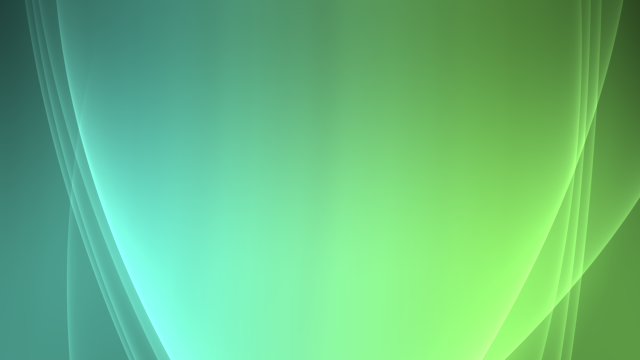
This background is drawn by a WebGL 2 fragment shader. Its source:

```glsl
#version 300 es
precision highp float;

uniform vec2 u_resolution;
out vec4 outColor;

// Base colours, left to right
const vec3 TEAL = vec3(0.45, 0.95, 0.85);
const vec3 MINT = vec3(0.55, 0.97, 0.64);
const vec3 LIME = vec3(0.58, 0.97, 0.43);

// Light and shade
const float TOP_LIGHT = 0.60;
const float BOTTOM_LIGHT = 1.0;
const float CORNER_SHADE = 0.52;
const vec2 OUTER_SHADE = vec2(0.62, 0.94);  // at the bottom, at the top
const float STREAK_AMOUNT = 0.07;
const float GLOW_WHITENESS = 0.22;
const float EDGE_WIDTH = 0.0013;
const float LINE_WIDTH = 0.004;

// Arcs: x at the bottom, middle and top of the canvas
const int ARC_COUNT = 10;
const int LEFT_RIM = 3;
const int RIGHT_RIM = 5;
const vec3 ARCS[ARC_COUNT] = vec3[](
    vec3(0.202, 0.100, 0.039), vec3(0.211, 0.110, 0.050),
    vec3(0.247, 0.130, 0.060), vec3(0.267, 0.146, 0.088),
    vec3(0.109, 0.113, 0.167), vec3(0.753, 0.892, 0.974),
    vec3(0.788, 1.017, 1.135), vec3(0.846, 0.897, 0.908),
    vec3(0.876, 0.909, 0.923), vec3(0.892, 0.924, 0.940));

// Styles: signed glow width, glow strength, line strength, fading height
const vec4 STYLES[ARC_COUNT] = vec4[](
    vec4(0.016, 0.08, 0.13, 1.5), vec4(0.014, 0.07, 0.10, 1.5),
    vec4(0.018, 0.08, 0.09, 1.5), vec4(0.035, 0.20, 0.18, 1.4),
    vec4(0.018, 0.08, 0.10, 0.96), vec4(-0.035, 0.15, 0.14, 1.5),
    vec4(-0.030, 0.20, 0.08, 1.5), vec4(-0.014, 0.08, 0.10, 1.5),
    vec4(-0.012, 0.09, 0.11, 1.5), vec4(-0.014, 0.10, 0.11, 1.5));

float hash(float n) {
    return fract(sin(n * 91.17) * 4375.85);
}

float noise(float x) {
    float cell = floor(x);
    float t = fract(x);
    return mix(hash(cell), hash(cell + 1.0), t * t * (3.0 - 2.0 * t));
}

// Signed distance to a parabola, positive on its right, in canvas widths
float arcDistance(vec2 uv, vec3 arc, float aspect) {
    float bend = 2.0 * (arc.x + arc.z - 2.0 * arc.y);
    float slope = arc.z - arc.x - bend;
    float x = arc.x + uv.y * (slope + bend * uv.y);
    float tilt = (slope + 2.0 * bend * uv.y) * aspect;
    return (uv.x - x) / sqrt(1.0 + tilt * tilt);
}

vec3 hueAt(float x) {
    vec3 leftHalf = mix(TEAL, MINT, smoothstep(0.18, 0.58, x));
    return mix(leftHalf, LIME, smoothstep(0.45, 0.82, x));
}

// Soft vertical folds that lean a little with height
float streaks(vec2 uv) {
    float x = uv.x + 0.05 * (uv.y - 0.5) * (uv.y - 0.5) - 0.04 * uv.y;
    float folds = 0.6 * noise(x * 11.0 + 3.0) + 0.3 * noise(x * 27.0);
    return folds + 0.1 * noise(x * 65.0 + uv.y) - 0.5;
}

// Bright bowl between the two rims, darker outside and in the top corners
float lightAt(vec2 uv, float aspect) {
    float light = mix(TOP_LIGHT, BOTTOM_LIGHT, 1.0 - smoothstep(0.2, 1.05, uv.y));
    light *= 1.0 - CORNER_SHADE * uv.y * pow(abs(2.0 * uv.x - 1.0), 2.5);
    float left = arcDistance(uv, ARCS[LEFT_RIM], aspect);
    float right = -arcDistance(uv, ARCS[RIGHT_RIM], aspect);
    float inside = smoothstep(-0.035, 0.025, left) * smoothstep(-0.13, 0.02, right);
    light *= mix(mix(OUTER_SHADE.x, OUTER_SHADE.y, uv.y), 1.0, inside);
    return light * (1.0 + STREAK_AMOUNT * streaks(uv) * (0.5 + uv.y));
}

// One-sided glow with a crisp luminous edge
float arcGlow(vec2 uv, vec3 arc, vec4 style, float aspect) {
    float d = arcDistance(uv, arc, aspect) * sign(style.x);
    float side = smoothstep(-EDGE_WIDTH, EDGE_WIDTH, d);
    float reach = max(d, 0.0);
    float glow = style.y * exp(-reach / abs(style.x));
    float line = style.z * exp(-reach / LINE_WIDTH);
    float fade = 1.0 - smoothstep(style.w - 0.9, style.w, uv.y);
    return side * (glow + line) * fade;
}

void main() {
    vec2 uv = gl_FragCoord.xy / u_resolution;
    float aspect = u_resolution.x / u_resolution.y;

    vec3 hue = hueAt(uv.x);
    vec3 color = hue * lightAt(uv, aspect);

    float glow = 0.0;
    for (int i = 0; i < ARC_COUNT; i++) {
        glow += arcGlow(uv, ARCS[i], STYLES[i], aspect);
    }
    color += mix(hue, vec3(1.0), GLOW_WHITENESS) * glow;

    outColor = vec4(clamp(color, 0.0, 1.0), 1.0);
}
```
